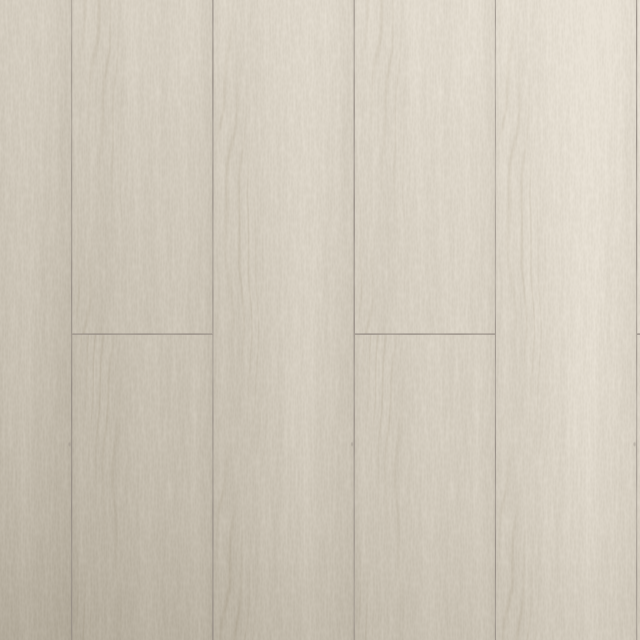
Write a three.js fragment shader that draws this texture.

```glsl
// Pale wood planks standing upright, every second column cut by a butt joint.
// Stretched cellular noise makes the fibres, layered sines bend the growth
// lines, and a soft diagonal light brightens the boards to the upper right.
#define PLANK_WIDTH 0.2207
#define FIRST_SEAM 0.112
#define JOINT_HEIGHT 0.478
#define SEAM_WIDTH 0.0018
#define FIBRE_CONTRAST 0.19
#define PORE_CONTRAST 0.13
#define GROWTH_CONTRAST 0.15
#define SHADE_COLOR vec3(0.680, 0.648, 0.586)
#define LIGHT_COLOR vec3(0.900, 0.873, 0.825)
#define SEAM_COLOR vec3(0.585, 0.550, 0.520)

varying vec2 vUv;

vec2 hash2(vec2 p) {
  vec2 q = vec2(dot(p, vec2(127.1, 311.7)), dot(p, vec2(269.5, 183.3)));
  return fract(sin(q) * 43758.55);
}

// Distance to the nearest scattered cell point
float cellular(vec2 p) {
  vec2 cell = floor(p);
  float nearest = 2.0;
  for (int j = -1; j <= 1; j++) {
    for (int i = -1; i <= 1; i++) {
      vec2 neighbour = cell + vec2(float(i), float(j));
      nearest = min(nearest, length(neighbour + hash2(neighbour) - p));
    }
  }
  return nearest;
}

// Long, narrow cells at two widths, centred on zero
float fibres(vec2 p, float seed) {
  float fine = cellular(p * vec2(250.0, 22.0) + seed);
  float middle = cellular(p * vec2(95.0, 4.0) + seed * 1.7);
  return 0.62 * fine + 0.38 * middle - 0.48;
}

// Thin leaning growth lines, strongest near the left edge of a plank
float growthLines(float across, float y, float seed) {
  float bend = 1.7 * sin(y * 7.0 + seed) + 0.9 * sin(y * 15.0 + seed * 2.1)
             + 0.3 * sin(y * 43.0 + across * 9.0);
  float phase = across * 95.0 - y * 24.0 + bend * 2.0
              + 3.0 * sin(across * 13.0 + seed);
  float line = pow(0.5 + 0.5 * sin(phase), 6.0);
  float zone = smoothstep(0.01, 0.06, across)
             * (1.0 - smoothstep(0.18, 0.46, across));
  float fade = 0.5 + 0.5 * sin(y * 9.0 + seed * 3.0 + across * 12.0);
  return line * zone * fade;
}

float seamMask(float distanceToSeam, float width) {
  return 1.0 - smoothstep(0.1 * width, width, distanceToSeam);
}

void main() {
  // Plank layout
  float column = (vUv.x - FIRST_SEAM) / PLANK_WIDTH;
  float across = fract(column);
  float jointed = 1.0 - mod(floor(column), 2.0);
  float lower = jointed * (1.0 - step(JOINT_HEIGHT, vUv.y));
  float seed = 2.0 + jointed * 5.3 + lower * 3.7;
  vec2 local = vec2(across * PLANK_WIDTH, vUv.y);

  // Broad light over the whole floor
  float tone = 0.13 + 0.61 * vUv.x + 0.54 * vUv.y - 0.24 * vUv.x * vUv.y;
  tone -= 0.07 * (1.0 - smoothstep(0.0, 0.25, vUv.y));

  // Pale heartwood band and slow streaks inside each plank
  float band = exp(-pow((across - 0.60) / 0.20, 2.0));
  float bandFade = 0.65 + 0.35 * sin(vUv.y * 4.5 - 0.7);
  tone += mix(0.12, 0.03, jointed) * band * bandFade;
  tone += 0.018 * sin(across * 17.0 + seed + 0.7 * sin(vUv.y * 5.0));
  tone += 0.012 * sin(across * 41.0 + seed * 2.0 + sin(vUv.y * 8.0));
  tone -= 0.05 * smoothstep(0.85, 1.0, across);

  // Grain: fibres, short pores and growth lines
  tone += FIBRE_CONTRAST * fibres(local, seed);
  tone += PORE_CONTRAST * (cellular(local * vec2(240.0, 110.0) + seed * 2.3) - 0.48);
  float growth = growthLines(across, vUv.y, seed);
  tone -= GROWTH_CONTRAST * growth;
  vec3 color = mix(SHADE_COLOR, LIGHT_COLOR, clamp(tone, 0.0, 1.06));
  color -= vec3(0.0, 0.003, 0.008) * growth;

  // Small nick beside the right edge of each long plank
  vec2 nickOffset = (vec2(across, vUv.y) - vec2(0.985, 0.306))
                  * vec2(PLANK_WIDTH, 0.6);
  float nick = (1.0 - jointed) * (1.0 - smoothstep(0.0005, 0.003, length(nickOffset)));
  color = mix(color, SEAM_COLOR, 0.4 * nick);

  // Seams, fading unevenly along their length and from seam to seam
  float sideDistance = min(across, 1.0 - across) * PLANK_WIDTH;
  float seamIndex = floor(column + 0.5);
  float wear = 0.68 + 0.13 * sin(vUv.y * 5.0 + seamIndex * 2.4)
             + 0.09 * sin(vUv.y * 37.0 + seamIndex) + 0.06 * sin(vUv.y * 131.0);
  float sideSeam = seamMask(sideDistance, SEAM_WIDTH) * wear;
  float jointWear = 0.88 + 0.08 * sin(vUv.x * 90.0);
  float joint = jointed * seamMask(abs(vUv.y - JOINT_HEIGHT), SEAM_WIDTH) * jointWear;

  // Faint worn bevel around the seams
  color *= 1.0 - 0.03 * exp(-sideDistance / 0.003);
  color = mix(color, SEAM_COLOR, max(sideSeam, joint));

  gl_FragColor = vec4(color, 1.0);
}
```
